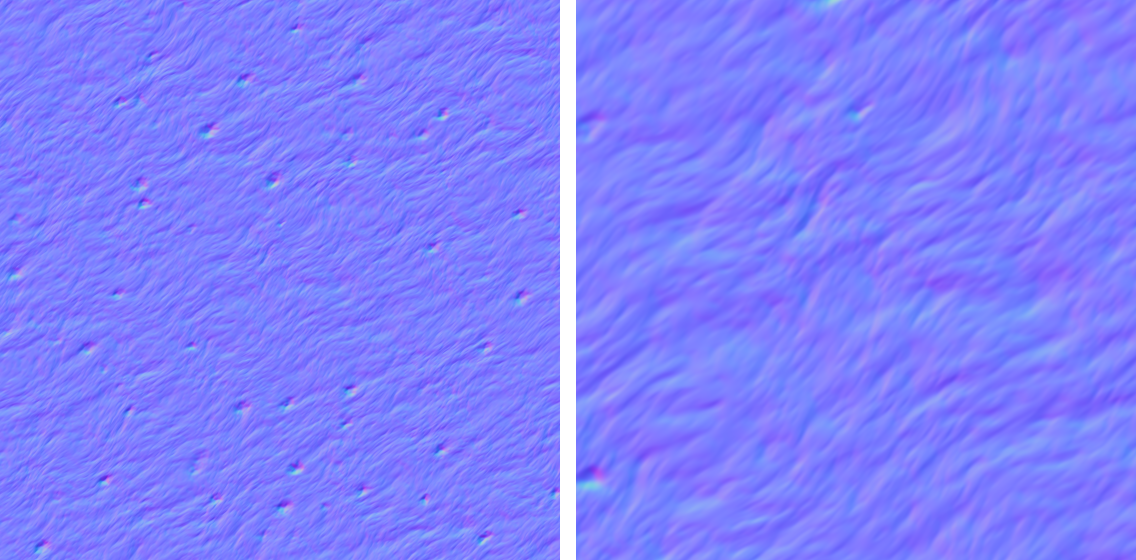
Left, the full canvas; right, a detail of the centre.
Reproduce this texture map procedurally as a Shadertoy shader.

```glsl
// Tangent-space normal map of rough, diagonally streaked stone with scattered small bumps.

const float STREAK_ANGLE = 0.58;   // direction of the streaks, radians
const float STRETCH      = 2.2;    // streak length relative to its width
const float BASE_FREQ    = 24.0;   // streaks across the canvas, coarsest octave
const vec4  OCTAVE_SLOPE = vec4(0.105, 0.17, 0.195, 0.15);
const float OCTAVE_TURN  = 0.13;   // extra rotation per octave
const float CREASE       = 0.3;    // share of folded noise, sharpens the creases
const float WARP_FREQ    = 10.0;
const float WARP_AMOUNT  = 0.022;
const float BUMP_GRID    = 14.0;   // bump cells across the canvas
const float BUMP_CHANCE  = 0.5;
const float BUMP_SLOPE   = 0.95;
const vec2  BUMP_RADIUS  = vec2(0.005, 0.010);
const float SAMPLE_STEP  = 0.0011; // half width of the slope filter
const vec3  FLAT_COLOR   = vec3(0.494, 0.494, 0.5);

float hash(vec2 p) {
    return fract(sin(dot(p, vec2(127.1, 311.7))) * 43758.5453);
}

vec2 hash2(vec2 p) {
    return vec2(hash(p), hash(p + vec2(37.3, 17.9)));
}

mat2 rotation(float angle) {
    float c = cos(angle), s = sin(angle);
    return mat2(c, -s, s, c);
}

float cornerSlope(vec2 cell, vec2 offset) {
    return dot(hash2(cell) * 2.0 - 1.0, offset);
}

// Gradient noise, one feature per unit
float noise(vec2 p) {
    vec2 i = floor(p), f = fract(p);
    vec2 u = f * f * f * (f * (f * 6.0 - 15.0) + 10.0);
    vec2 e = vec2(1.0, 0.0);
    float low  = mix(cornerSlope(i, f), cornerSlope(i + e.xy, f - e.xy), u.x);
    float high = mix(cornerSlope(i + e.yx, f - e.yx), cornerSlope(i + e.xx, f - e.xx), u.x);
    return mix(low, high, u.y);
}

// Stretched octaves with partly folded creases
float streaks(vec2 p) {
    float height = 0.0;
    float freq = BASE_FREQ;
    for (int i = 0; i < 4; i++) {
        float turn = STREAK_ANGLE + (float(i) - 1.5) * OCTAVE_TURN;
        vec2 q = rotation(turn) * p * freq / vec2(STRETCH, 1.0);
        float n = noise(q + 19.7 * float(i));
        float folded = sqrt(n * n + 0.003);
        height += mix(n, folded, CREASE) * OCTAVE_SLOPE[i] / freq;
        freq *= 2.0;
    }
    return height;
}

// Sparse rounded bumps, one candidate per jittered cell
float bumps(vec2 p) {
    vec2 cell = floor(p * BUMP_GRID);
    float height = 0.0;
    for (int y = -1; y <= 1; y++) {
        for (int x = -1; x <= 1; x++) {
            vec2 id = cell + vec2(x, y);
            vec2 center = (id + hash2(id + 5.3)) / BUMP_GRID;
            vec2 traits = hash2(id + 71.9);
            float present = step(hash(id + 43.1), BUMP_CHANCE);
            float radius = mix(BUMP_RADIUS.x, BUMP_RADIUS.y, traits.x);
            vec2 d = rotation(STREAK_ANGLE) * (p - center) / (radius * vec2(1.4, 0.9));
            height += present * BUMP_SLOPE * traits.y * traits.y * radius * exp(-dot(d, d));
        }
    }
    return height;
}

float surface(vec2 p) {
    vec2 bend = vec2(noise(p * WARP_FREQ), noise(p * WARP_FREQ + 53.7));
    vec2 jag = vec2(noise(p * 95.0 + 11.3), noise(p * 95.0 + 83.1));
    float roughness = 1.0 + 0.5 * noise(p * 7.0 + 29.0);
    return roughness * streaks(p + WARP_AMOUNT * bend) + bumps(p + 0.005 * jag);
}

void mainImage(out vec4 fragColor, in vec2 fragCoord) {
    vec2 p = fragCoord / iResolution.y;
    vec2 e = vec2(SAMPLE_STEP, 0.0);

    // Central differences of the height
    vec2 slope = vec2(surface(p + e.xy) - surface(p - e.xy),
                      surface(p + e.yx) - surface(p - e.yx)) / (2.0 * SAMPLE_STEP);

    // Green axis points down
    vec3 normal = normalize(vec3(-slope.x, slope.y, 1.0));
    fragColor = vec4(FLAT_COLOR + 0.5 * normal, 1.0);
}
```
